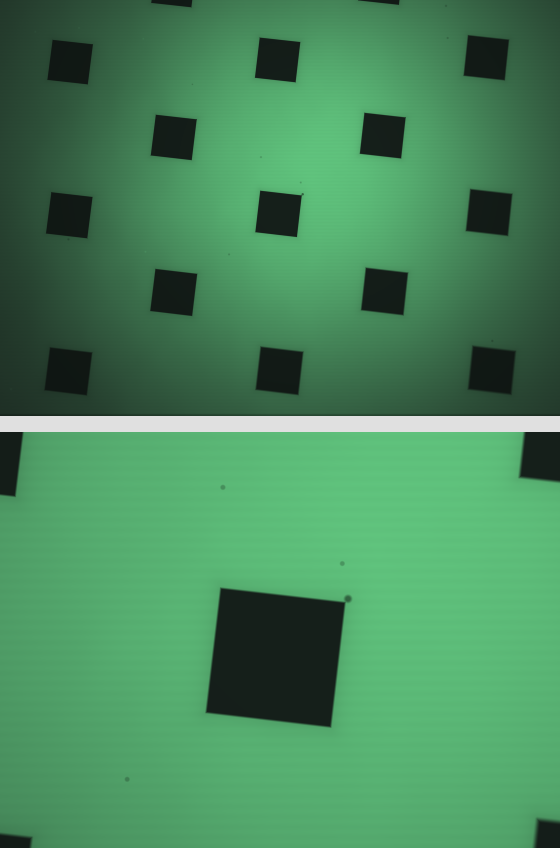
Top, the full canvas; bottom, a detail of the centre.
Write a Shadertoy shader that draws this pattern.

```glsl
// Dark tilted squares on a staggered lattice, seen under a green lamp.
// A slightly warped grid is folded to its nearest node for a box distance;
// a Gaussian glow, soft smudges, scan lines and specks shade the ground.

const vec2  LATTICE_CENTER = vec2(-0.0035, -0.0140);
const vec2  HALF_PITCH     = vec2(0.2523, 0.1868);  // column and row steps
const float SQUARE_HALF    = 0.0503;
const float SQUARE_TILT    = -0.122;
const float TAPER          = 0.0065;                // size change per row
const vec2  GLOW_CENTER    = vec2(0.080, 0.085);
const float GLOW_RADIUS    = 0.575;
const vec3  SHADE_COLOR    = vec3(0.105, 0.150, 0.125);
const vec3  GLOW_COLOR     = vec3(0.375, 0.765, 0.490);
const vec3  SQUARE_COLOR   = vec3(0.065, 0.095, 0.080);
const float SMUDGE         = 0.07;
const float SCAN_PERIOD    = 0.0082;
const float SCAN_DEPTH     = 0.008;
const float SPECK_CELL     = 0.09;
const float SPECK_CHANCE   = 0.09;

float hash(vec2 p) {
    return fract(sin(dot(p, vec2(127.1, 311.7))) * 43758.5453);
}

float noise(vec2 p) {
    vec2 i = floor(p), f = fract(p);
    f = f * f * (3.0 - 2.0 * f);
    return mix(mix(hash(i), hash(i + vec2(1, 0)), f.x),
               mix(hash(i + vec2(0, 1)), hash(i + vec2(1, 1)), f.x), f.y);
}

float fbm(vec2 p) {
    float sum = 0.0, amp = 0.5;
    for (int k = 0; k < 4; k++) {
        sum += amp * noise(p);
        p = p * 2.03 + 7.1;
        amp *= 0.5;
    }
    return sum;
}

// Canvas position to lattice steps, undoing the mild perspective skew
vec2 latticeCoord(vec2 p) {
    vec2 q = p - LATTICE_CENTER;
    vec2 g = q / HALF_PITCH;
    return vec2((q.x + 0.0011 * g.y - 0.0004 * g.x * g.x) / (HALF_PITCH.x - 0.0011 * g.y),
                (q.y - 0.0017 * g.x - 0.0005 * g.x * g.y) / (HALF_PITCH.y - 0.0009 * g.y));
}

// Nearest node whose column and row indices have an even sum
vec2 nearestNode(vec2 g) {
    vec2 d = round(0.5 * vec2(g.x + g.y, g.x - g.y));
    return vec2(d.x + d.y, d.x - d.y);
}

float squareDistance(vec2 offset, float halfSide) {
    vec2 axis = vec2(cos(SQUARE_TILT), sin(SQUARE_TILT));
    vec2 local = vec2(dot(offset, axis), dot(offset, vec2(-axis.y, axis.x)));
    vec2 e = abs(local) - halfSide;
    return length(max(e, 0.0)) + min(max(e.x, e.y), 0.0);
}

// Sparse dust: positive for light specks, negative for dark ones
float specks(vec2 p, float px) {
    vec2 cell = floor(p / SPECK_CELL);
    vec2 spot = 0.15 + 0.7 * vec2(hash(cell + 3.7), hash(cell + 9.2));
    float radius = mix(0.0012, 0.0025, hash(cell + 5.3));
    float dist = length(p - (cell + spot) * SPECK_CELL);
    float dot_ = 1.0 - smoothstep(radius - px, radius + px, dist);
    float kind = hash(cell + 1.4) < 0.5 ? -0.22 : 0.12;
    return dot_ * kind * step(hash(cell), SPECK_CHANCE);
}

void mainImage(out vec4 fragColor, in vec2 fragCoord) {
    float px = 1.0 / iResolution.y;
    vec2 p = (fragCoord - 0.5 * iResolution.xy) * px;

    // Lamp glow on the ground
    vec2 r = (p - GLOW_CENTER) / GLOW_RADIUS;
    float glow = exp(-dot(r, r));
    vec3 color = mix(SHADE_COLOR, GLOW_COLOR, glow);

    // Smudges, strongest toward the left, and fine scan lines
    float wear = SMUDGE * (0.6 - 0.7 * p.x);
    color *= 1.0 + wear * (2.0 * fbm(p * vec2(6.0, 4.0) + 4.0) - 0.95);
    color *= 1.0 + SCAN_DEPTH * sin(6.2832 * p.y / SCAN_PERIOD);
    color *= 1.0 + specks(p, px);

    // Squares, softer away from the middle and toward the lower right
    vec2 grid = latticeCoord(p);
    vec2 node = nearestNode(grid);
    vec2 offset = (grid - node) * HALF_PITCH;
    float dist = squareDistance(offset, SQUARE_HALF * (1.0 - TAPER * node.y));
    float blur = 0.0012 + 0.0009 * clamp(0.5 * length(node) + 0.5 * (node.x - node.y), 0.0, 3.0);
    blur = max(blur, 0.7 * px);
    float cover = 1.0 - smoothstep(-blur, blur, dist);
    color *= 1.0 - 0.10 * exp(-max(dist, 0.0) / 0.008);
    vec3 ink = SQUARE_COLOR * (0.85 + 0.45 * glow);
    color = mix(color, ink, cover);

    // Crumb at the upper right corner of the middle square
    float crumb = length(p - LATTICE_CENTER - vec2(0.058, 0.047)) - 0.0028;
    color *= 1.0 - 0.45 * (1.0 - smoothstep(-0.0015, 0.0015, crumb));

    // Thin dark rim along the bottom
    color *= mix(0.75, 1.0, smoothstep(0.002, 0.007, p.y + 0.5));

    fragColor = vec4(color, 1.0);
}
```
